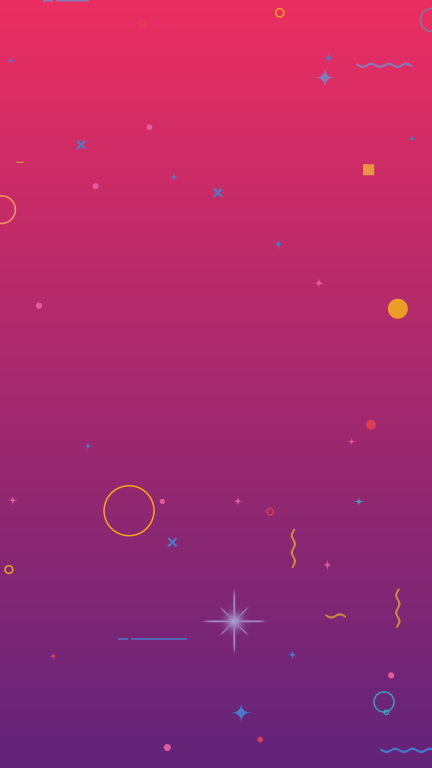
This background is drawn by a Shadertoy shader. Its source:

```glsl
// Party backdrop: a crimson to violet vertical gradient strewn with confetti.
// Tiny pieces sit in a jittered hash grid; larger rings, waves, sparkles and
// a glowing flare are distance functions. One unit is 1% of the canvas height.

const vec3 BLUE = vec3(0.27, 0.50, 0.82);
const vec3 TEAL = vec3(0.22, 0.64, 0.74);
const vec3 PINK = vec3(0.92, 0.37, 0.62);
const vec3 RED  = vec3(0.88, 0.24, 0.32);
const vec3 GOLD = vec3(0.95, 0.65, 0.14);
const vec3 TAN  = vec3(0.83, 0.55, 0.25);

vec3 hash(vec2 cell) {
    vec3 v = fract(cell.xyx * vec3(0.1031, 0.1030, 0.0973));
    v += dot(v, v.yxz + 33.33);
    return fract((v.xxy + v.yzz) * v.zyx);
}

// Distance functions
float disc(vec2 p, float radius) { return length(p) - radius; }

float ring(vec2 p, float radius) { return abs(length(p) - radius) - 0.1; }

float box(vec2 p, vec2 halfSize) {
    vec2 d = abs(p) - halfSize;
    return max(d.x, d.y);
}

// Four points between concave circular arcs
float sparkle(vec2 p, float radius) {
    p = abs(p);
    return max(radius - length(p - radius), max(p.x, p.y) - radius);
}

float wave(vec2 p, float halfLength) {
    float offset = p.y - 0.2 * sin(2.8 * p.x);
    return length(vec2(max(abs(p.x) - halfLength, 0.0), offset)) - 0.15;
}

// Blends ink over the colour with an edge one pixel wide
void paint(inout vec3 col, vec3 ink, float d) {
    col = mix(col, ink, 0.92 * clamp(0.5 - d * iResolution.y / 100.0, 0.0, 1.0));
}

// Small confetti: at most one piece per cell
void scatter(inout vec3 col, vec2 p) {
    vec2 grid = p / 8.0;
    vec2 cell = floor(grid);
    vec3 place = hash(cell + 7.0);
    vec3 style = hash(cell + 61.0);
    if (place.z > 0.32) return;

    vec2 q = 8.0 * (fract(grid) - 0.5 - 0.8 * (place.xy - 0.5));
    float kind = style.x;
    float size = mix(0.4, 0.6, style.z);
    vec3 ink = style.y < 0.45 ? BLUE : style.y < 0.6 ? TEAL
             : style.y < 0.8 ? PINK : RED;

    if (kind < 0.48) {
        paint(col, ink, sparkle(q, size));
    } else if (kind < 0.66) {
        paint(col, style.y < 0.6 ? PINK : RED, disc(q, 0.8 * size));
    } else if (kind < 0.8) {
        paint(col, style.y < 0.5 ? GOLD : RED, ring(q, size));
    } else if (kind < 0.93) {
        paint(col, TAN, box(q, vec2(size, 0.1)));
    } else {
        q = abs(vec2(q.x + q.y, q.x - q.y) * 0.707);
        paint(col, BLUE, min(box(q, vec2(0.75, 0.14)), box(q, vec2(0.14, 0.75))));
    }
}

// Tapered cross of light along both axes
float rays(vec2 p, float reach) {
    p = abs(p);
    vec2 taper = max(1.0 - p / reach, 0.0);
    vec2 beam = smoothstep(0.0, 0.3, taper) * exp(-p.yx * p.yx / (0.008 + 0.02 * taper));
    return max(beam.x, beam.y);
}

void flare(inout vec3 col, vec2 p) {
    vec2 diagonal = vec2(p.x + p.y, p.x - p.y) * 0.707;
    float glow = 0.85 * exp(-dot(p, p) / 1.1);
    float light = max(0.75 * rays(p, 4.5), 0.6 * rays(diagonal, 2.8));
    col = mix(col, vec3(0.68, 0.70, 0.88), max(light, glow));
}

void mainImage(out vec4 fragColor, in vec2 fragCoord) {
    vec2 p = 100.0 * fragCoord / iResolution.y;
    float right = 100.0 * iResolution.x / iResolution.y;
    vec3 col = mix(vec3(0.38, 0.14, 0.475), vec3(0.92, 0.18, 0.38), p.y / 100.0);

    scatter(col, p);

    // Paired pieces: waves, sparkles and broken lines
    for (int i = 0; i < 2; i++) {
        float k = float(i);
        vec3 haze = mix(BLUE, vec3(0.50, 0.50, 0.74), k);
        paint(col, haze, wave(p - vec2(right - 3.1 - 3.1 * k, 2.3 + 89.2 * k), 3.5));
        paint(col, TAN, wave((p - vec2(51.8 - 13.6 * k, 20.8 + 7.8 * k)).yx, 2.4));
        paint(col, haze, sparkle(p - vec2(31.4 + 10.9 * k, 7.2 + 82.7 * k), 1.2));
        vec2 q = p - vec2(15.4 - 9.8 * k, 16.8 + 83.1 * k);
        float line = box(q - vec2(4.45 - 1.5 * k, 0.0), vec2(4.45 - 1.5 * k, 0.1));
        paint(col, haze, max(line, 0.2 - abs(q.x - 1.5)));
    }
    paint(col, TAN, wave(p - vec2(43.7, 19.8), 1.2));

    // Rings and solid pieces
    paint(col, GOLD + vec3(0.05, 0.03, -0.08), ring(p - vec2(16.8, 33.5), 3.25));
    paint(col, vec3(0.95, 0.63, 0.38), ring(p - vec2(0.2, 72.7), 1.8));
    paint(col, vec3(0.45, 0.50, 0.65), ring(p - vec2(right, 97.4), 1.5));
    paint(col, TEAL, ring(p - vec2(50.0, 8.6), 1.3));
    paint(col, TEAL, ring(p - vec2(50.3, 7.25), 0.28));
    paint(col, GOLD, disc(p - vec2(51.8, 59.8), 1.3));
    paint(col, RED, disc(p - vec2(48.3, 44.7), 0.65));
    paint(col, vec3(0.92, 0.62, 0.25), box(p - vec2(48.0, 77.9), vec2(0.72)));

    flare(col, p - vec2(30.5, 19.1));
    fragColor = vec4(col, 1.0);
}
```
